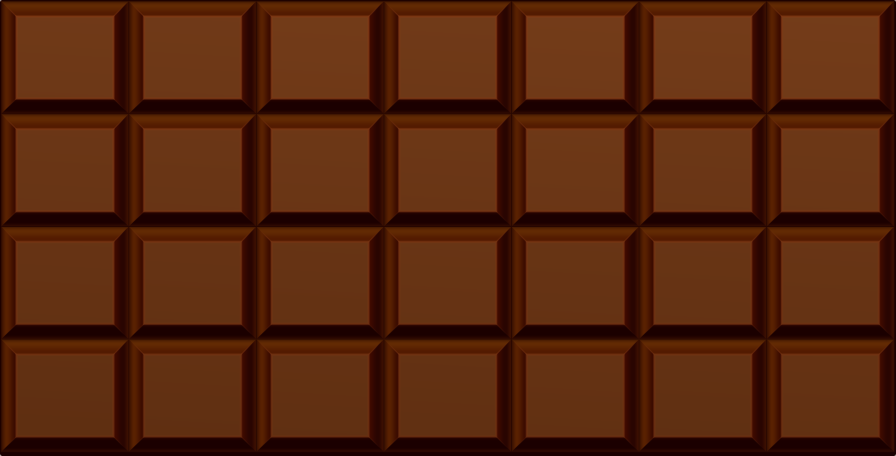
Write a Shadertoy shader that draws this texture.

```glsl
// A chocolate bar: a grid of bevelled tiles lit from the upper left.
// Each tile is a flat face inside four mitred slopes, whose tones are
// gradients over the distance to the nearest side; a thin rim glows.
#define GRID vec2(7.0, 4.0)
#define MARGIN_LOW vec2(0.0026, 0.0090)
#define MARGIN_HIGH vec2(0.0040, 0.0026)
#define BEVEL 0.0335
#define RIM_WIDTH 0.0032
#define SEAM_WIDTH 0.0022
#define CORNER_RADIUS 0.0100
#define TILE_VARIATION 0.025

const vec3 FACE_LOW = vec3(0.365, 0.178, 0.064);
const vec3 FACE_HIGH = vec3(0.452, 0.234, 0.098);
const vec3 RIM = vec3(0.510, 0.225, 0.080);
const vec3 SEAM = vec3(0.200, 0.055, 0.005);
const vec3 SHADOW = vec3(0.105, 0.000, 0.000);
const vec3 BACKDROP = vec3(0.700, 0.660, 0.630);

float hash(vec2 p) {
    vec3 q = fract(p.xyx * vec3(0.1031, 0.1030, 0.0973));
    q += dot(q, q.yzx + 33.33);
    return fract((q.x + q.y) * q.z);
}

float roundedBox(vec2 p, vec2 halfSize, float radius) {
    vec2 q = abs(p) - halfSize + radius;
    return length(max(q, 0.0)) + min(max(q.x, q.y), 0.0) - radius;
}

// Slope tones, with t running from the seam (0) to the face (1)
vec3 topSlope(float t) {
    vec3 c = mix(vec3(0.300, 0.120, 0.008), vec3(0.385, 0.165, 0.012), smoothstep(0.0, 0.3, t));
    return mix(c, vec3(0.325, 0.105, 0.002), smoothstep(0.3, 0.85, t));
}

vec3 leftSlope(float t) {
    vec3 c = mix(vec3(0.235, 0.070, 0.003), vec3(0.350, 0.130, 0.004), smoothstep(0.0, 0.35, t));
    return mix(c, vec3(0.225, 0.040, 0.000), smoothstep(0.35, 0.95, t));
}

vec3 rightSlope(float t) {
    vec3 c = mix(vec3(0.245, 0.065, 0.003), vec3(0.160, 0.018, 0.004), smoothstep(0.0, 0.35, t));
    return mix(c, vec3(0.255, 0.042, 0.000), smoothstep(0.4, 1.0, t));
}

vec3 bottomSlope(float t) {
    vec3 c = mix(vec3(0.180, 0.035, 0.004), SHADOW, smoothstep(0.0, 0.3, t));
    return mix(c, vec3(0.165, 0.015, 0.003), smoothstep(0.7, 1.0, t));
}

void mainImage(out vec4 fragColor, in vec2 fragCoord) {
    // Canvas height is one unit
    float pixel = 1.0 / iResolution.y;
    vec2 uv = fragCoord * pixel;
    vec2 canvas = vec2(iResolution.x * pixel, 1.0);

    // Tile index and position within the tile
    vec2 pitch = (canvas - MARGIN_LOW - MARGIN_HIGH) / GRID;
    vec2 cell = (uv - MARGIN_LOW) / pitch;
    vec2 id = clamp(floor(cell), vec2(0.0), GRID - 1.0);
    vec2 local = (cell - id) * pitch;
    vec2 sides = min(local, pitch - local);
    float inset = min(sides.x, sides.y);
    float t = clamp(inset / BEVEL, 0.0, 1.0);

    // Slopes joined along the mitres
    bool isLeft = local.x < 0.5 * pitch.x;
    bool isTop = local.y > 0.5 * pitch.y;
    vec3 sideTone = isLeft ? leftSlope(t) : rightSlope(t);
    vec3 endTone = isTop ? topSlope(t) : bottomSlope(t);
    float mitre = sides.x - sides.y;
    vec3 color = mix(sideTone, endTone, smoothstep(-pixel, pixel, mitre));

    // Fine light along the mitres, stronger at the top
    float ridge = 1.0 - smoothstep(0.0, 0.0015 + pixel, abs(mitre));
    color = mix(color, RIM, ridge * (isTop ? 0.40 : 0.16) * smoothstep(0.1, 0.8, t));

    // Face: lighter towards the top right, with a small change per tile
    float light = clamp(0.06 + 0.84 * uv.y + 0.10 * uv.x / canvas.x, 0.0, 1.0);
    vec3 face = mix(FACE_LOW, FACE_HIGH, light);
    face *= 1.0 + TILE_VARIATION * (hash(id + 7.0) - 0.5);
    color = mix(color, face, smoothstep(-pixel, pixel, inset - BEVEL));

    // Glowing rim where the slopes meet the face
    float rim = 1.0 - smoothstep(0.0, RIM_WIDTH + 0.5 * pixel, abs(inset - BEVEL));
    color = mix(color, RIM * mix(0.88, 1.04, uv.y), 0.65 * rim);

    // Seams between tiles and the dark outer edge
    float seam = 1.0 - smoothstep(0.0, SEAM_WIDTH + pixel, abs(inset));
    color = mix(color, SEAM, 0.45 * seam);
    color = mix(color, SHADOW, smoothstep(-pixel, pixel, -inset));

    // Rounded corners of the whole bar
    float outline = roundedBox(uv - 0.5 * canvas, 0.5 * canvas, CORNER_RADIUS);
    color = mix(color, BACKDROP, smoothstep(0.0, 1.5 * pixel, outline));
    fragColor = vec4(color, 1.0);
}
```
